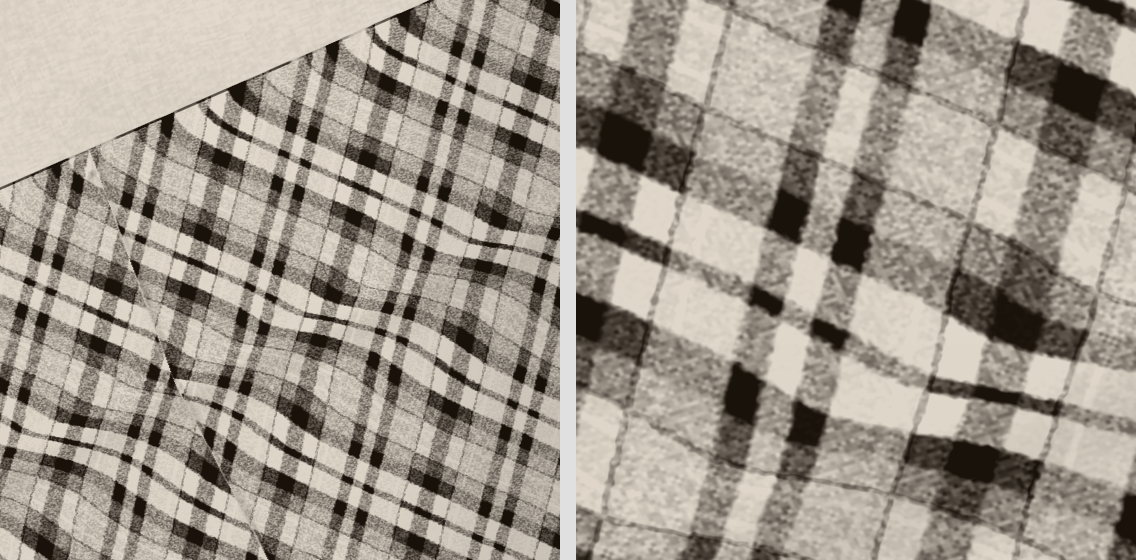
Left: the whole. Right: its middle third, enlarged.
Write a three.js fragment shader that draws this texture.

```glsl
#define WARP_STEP vec2(0.234, -0.104)
#define WEFT_STEP vec2(-0.061, -0.238)
#define RIGHT_ORIGIN vec2(0.527, 0.716)
#define LEFT_ORIGIN vec2(0.0716, 0.488)
#define CREAM vec3(0.89, 0.855, 0.805)
#define INK vec3(0.10, 0.07, 0.04)
#define EDGE_SLOPE 0.437
#define EDGE_HEIGHT 0.664
#define SOFTNESS 0.010
#define GRAIN 0.85

varying vec2 vUv;

float hash(vec2 p) {
  return fract(sin(dot(p, vec2(127.1, 311.7))) * 43758.5453);
}

float noise(vec2 p) {
  vec2 i = floor(p);
  vec2 f = fract(p);
  f = f * f * (3.0 - 2.0 * f);
  return mix(mix(hash(i), hash(i + vec2(1.0, 0.0)), f.x),
             mix(hash(i + vec2(0.0, 1.0)), hash(i + 1.0), f.x), f.y);
}

float bell(float x) {
  return exp(-x * x);
}

float band(float x, float lo, float hi) {
  return smoothstep(lo - SOFTNESS, lo + SOFTNESS, x)
       * (1.0 - smoothstep(hi - SOFTNESS, hi + SOFTNESS, x));
}

float line(float x, float center, float halfWidth) {
  return 1.0 - smoothstep(halfWidth * 0.4, halfWidth * 1.6, abs(x - center));
}

// Distance below the fabric edge
float edgeDistance(vec2 p) {
  return (EDGE_HEIGHT - p.y + EDGE_SLOPE * p.x) / length(vec2(1.0, EDGE_SLOPE));
}

// Signed horizontal distance to the slanted crease
float creaseDistance(vec2 p) {
  return p.x - 0.169 - 0.367 * (0.707 - p.y) - 0.16 * max(0.316 - p.y, 0.0);
}

// Ripples that run parallel to the edge
float ripple(float s) {
  return -0.03 * exp(-max(s, 0.0) / 0.03)
       + 0.011 * bell((s - 0.42) / 0.035)
       - 0.027 * bell((s - 0.53) / 0.085);
}

// Stripe coordinates: x counts warp repeats, y counts weft repeats
vec2 latticeCoords(vec2 q) {
  vec2 a = WARP_STEP;
  vec2 b = WEFT_STEP;
  float det = a.x * b.y - a.y * b.x;
  return vec2(q.x * b.y - q.y * b.x, a.x * q.y - a.y * q.x) / det;
}

float plaidInk(vec2 p, float s) {
  vec2 origin = creaseDistance(p) < 0.0 ? LEFT_ORIGIN : RIGHT_ORIGIN;
  vec2 q = p - origin + vec2(0.0, ripple(s));
  q += 0.003 * (vec2(noise(p * 14.0), noise(p * 14.0 + 37.0)) - 0.5);
  vec2 cell = latticeCoords(q);
  cell += 0.010 * (vec2(noise(p * 240.0), noise(p * 240.0 + 91.0)) - 0.5);
  vec2 m = abs(fract(cell + 0.5) - 0.5);

  // Warp and weft sets, each mirrored about the middle of its repeat
  float warp = band(m.x, 0.040, 0.122) + band(m.x, 0.440, 0.6);
  float block = band(m.x, 0.335, 0.440);
  float weft = band(m.y, -0.1, 0.024) + band(m.y, 0.165, 0.270)
             + 0.5 * band(m.y, 0.270, 0.375);
  float ink = 0.36 * (warp + weft) + 0.30 * warp * weft + 0.42 * block * weft;

  // Faint ground tint, dark pinstripes and pale grid
  float tintX = band(m.x, 0.122, 0.335);
  float tintY = band(m.y, 0.375, 0.6);
  ink += 0.03 * tintX + 0.05 * tintY + 0.05 * tintX * tintY;
  ink += 0.25 * max(line(m.x, 0.335, 0.008), line(m.y, 0.378, 0.008));
  float paleGrid = max(line(m.x, 0.270, 0.010), line(m.y, 0.440, 0.010));
  ink -= 0.06 * paleGrid;

  // Mixed threads show as speckle in the middle tones
  float threads = noise(p * vec2(330.0, 390.0) + p.yx * vec2(160.0, -120.0));
  float mixture = clamp(ink * (1.0 - ink), 0.0, 0.25);
  return ink + GRAIN * (2.0 * mixture + 0.05) * (threads - 0.5);
}

void main() {
  vec2 p = vUv;
  float s = edgeDistance(p);
  float along = dot(p, normalize(vec2(1.0, EDGE_SLOPE)));

  // Plain crinkled cloth
  float crinkle = noise(vec2(along * 90.0, s * 240.0) + 3.0 * noise(p * 18.0));
  crinkle += 0.7 * noise(vec2(along * 260.0, s * 80.0));
  float plainInk = 0.03 + 0.06 * (crinkle - 0.85) + 0.04 * (noise(p * 5.0) - 0.5);

  // Plaid cloth with shading from the ripple and the crease
  float ink = plaidInk(p, s);
  ink += 0.07 * bell((s - 0.49) / 0.035) - 0.03 * bell((s - 0.43) / 0.03);
  float crease = creaseDistance(p);
  float wear = 0.4 + 0.6 * noise(vec2(p.y * 30.0, 4.0));
  ink += 0.16 * wear * bell((crease - 0.006) / 0.007);
  ink = mix(ink, 0.12, 0.7 * wear * line(crease, 0.0, 0.0018));
  float pucker = bell(length(p - vec2(0.310, 0.315)) / 0.022)
               + bell(length(p - vec2(0.163, 0.697)) / 0.020);
  ink += 0.6 * pucker * (noise(p * vec2(170.0, 90.0)) - 0.35);

  // Hem: cloth boundary and broken dark seam
  float shade = mix(plainInk, ink, smoothstep(-0.001, 0.001, s));
  float dashes = smoothstep(0.35, 0.6, noise(vec2(along * 32.0, 7.0)));
  shade += (0.12 + 0.55 * dashes) * line(s, 0.001, 0.0022);

  vec3 color = mix(CREAM, INK, clamp(shade, 0.0, 1.0));
  color *= 1.0 - 0.08 * smoothstep(0.6, 1.0, p.x) - 0.03 * (1.0 - p.y);
  gl_FragColor = vec4(color, 1.0);
}
```
